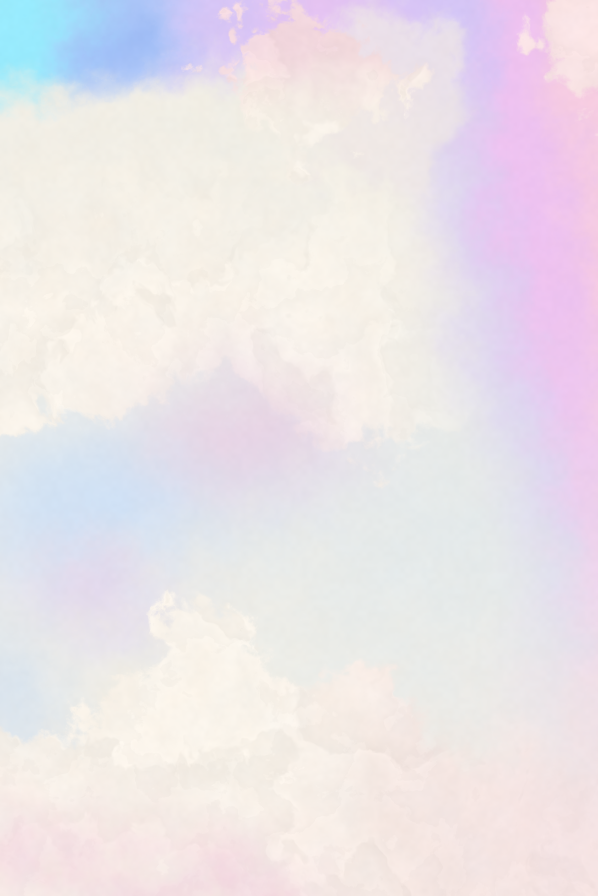
This texture is drawn by a WebGL 2 fragment shader. Its source:

```glsl
#version 300 es
precision highp float;

#define CREAM vec3(0.972, 0.948, 0.912)
#define HAZE vec3(0.932, 0.926, 0.892)
#define CYAN vec3(0.600, 0.920, 0.990)
#define BLUE vec3(0.680, 0.780, 0.970)
#define LAVENDER vec3(0.830, 0.775, 0.965)
#define ORCHID vec3(0.930, 0.760, 0.940)
#define ROSE vec3(0.962, 0.800, 0.880)
#define WARP 0.13
#define RAGGED 0.19
#define FOLD 0.035
#define PATCHES 0.045
#define GRAIN 0.010

uniform vec2 u_resolution;
out vec4 fragColor;

float hash(vec2 p) {
    vec3 q = fract(p.xyx * vec3(0.1031, 0.1030, 0.0973));
    q += dot(q, q.yzx + 33.33);
    return fract((q.x + q.y) * q.z);
}

float noise(vec2 p) {
    vec2 i = floor(p), f = fract(p);
    f = f * f * (3.0 - 2.0 * f);
    return mix(mix(hash(i), hash(i + vec2(1, 0)), f.x),
               mix(hash(i + vec2(0, 1)), hash(i + vec2(1, 1)), f.x), f.y);
}

// Fractal noise centred on zero
float fbm(vec2 p) {
    float sum = 0.0, amp = 0.5;
    for (int i = 0; i < 6; i++) {
        sum += amp * (noise(p) - 0.5);
        p = mat2(1.6, 1.2, -1.2, 1.6) * p + 7.3;
        amp *= 0.55;
    }
    return sum;
}

// Flat terraces with narrow smooth risers
float terrace(float x, float levels) {
    x *= levels;
    return (floor(x) + smoothstep(0.3, 0.7, fract(x))) / levels;
}

// Ramps that drop quickly, like overlapping cloud lobes
float lobes(float x) {
    float s = fract(x);
    return s * (1.0 - smoothstep(0.86, 1.0, s)) - 0.43;
}

float bump(float x, float centre, float width) {
    float d = (x - centre) / width;
    return exp(-d * d);
}

// Soft elliptical patch of light
float glow(vec2 p, vec2 centre, vec2 radius) {
    vec2 d = (p - centre) / radius;
    return exp(-dot(d, d));
}

// Ragged cloud patch
float puff(vec2 p, vec2 centre, vec2 radius, float rough, float soft) {
    return smoothstep(-soft, soft, 1.0 - length((p - centre) / radius) + rough);
}

void main() {
    // Canvas width is one unit, height is one and a half
    vec2 p = gl_FragCoord.xy / u_resolution * vec2(1.0, 1.5);
    vec2 drift = vec2(fbm(p * 4.0 + 3.0), fbm(p * 4.0 + 41.0));
    vec2 patches = vec2(terrace(fbm(p * 24.0 + 9.0), 7.0), terrace(fbm(p * 24.0 + 60.0), 7.0));
    vec2 q = p + WARP * drift + PATCHES * patches;
    float billow = fbm(p * 8.0 + 2.0 * drift + 17.0);
    float rough = billow + 0.45 * fbm(p * 24.0 + 5.0);
    float fold = lobes(3.0 * fbm(p * 5.0 + drift + 23.0)) + 0.6 * lobes(3.0 * rough);

    // Pale haze, cooler in the lower middle
    vec3 col = mix(HAZE, CREAM, 0.35 + 0.6 * billow);
    col = mix(col, vec3(0.892, 0.915, 0.920), 0.9 * glow(q, vec2(0.74, 0.58), vec2(0.28, 0.32)));

    // Iridescent strip along the top
    vec3 strip = mix(CYAN, BLUE, smoothstep(0.06, 0.19, q.x));
    strip = mix(strip, LAVENDER, smoothstep(0.20, 0.36, q.x));
    strip = mix(strip, ORCHID, 0.65 * bump(q.x, 0.53, 0.12));
    float stripMask = smoothstep(1.30, 1.44, q.y + 0.12 * rough);
    col = mix(col, strip, stripMask);
    col = mix(col, vec3(0.60, 0.72, 0.96), 0.6 * glow(q, vec2(0.19, 1.45), vec2(0.06, 0.06)));

    // Violet to pink veil down the right side
    float across = q.x - (0.82 + 0.15 * (1.5 - q.y));
    vec3 veil = mix(LAVENDER, ORCHID, smoothstep(-0.10, 0.01, across));
    veil = mix(veil, ROSE, smoothstep(0.02, 0.13, across));
    float veilMask = smoothstep(-0.20, 0.01, across) * smoothstep(-0.1, 1.1, q.y);
    col = mix(col, veil, veilMask);

    // Blue opening with lavender shadows
    vec2 slant = vec2(q.x, q.y - 0.25 * (q.x - 0.2));
    col = mix(col, vec3(0.815, 0.885, 0.960), glow(slant, vec2(0.17, 0.67), vec2(0.31, 0.16)));
    col = mix(col, vec3(0.845, 0.890, 0.935), 0.9 * glow(q, vec2(0.0, 0.32), vec2(0.13, 0.11)));
    col = mix(col, vec3(0.890, 0.840, 0.930), 0.8 * glow(q, vec2(0.16, 0.51), vec2(0.13, 0.08)));

    // Upper cloud bank, bright along its lower edge
    float base = 0.80 + 0.06 * bump(q.x, 0.33, 0.12) - 0.07 * bump(q.x, 0.60, 0.14);
    float bank = smoothstep(-0.012, 0.014, p.y - base + RAGGED * rough);
    bank *= 1.0 - smoothstep(0.98, 1.28, q.y + 0.15 * rough);
    bank *= 1.0 - smoothstep(0.60, 0.84, q.x);
    col = mix(col, CREAM + FOLD * fold, 0.92 * bank);
    col = mix(col, vec3(0.908, 0.825, 0.895), 0.9 * glow(q, vec2(0.41, 0.79), vec2(0.15, 0.11)));

    // Pink-lit puffs near the top
    vec3 blush = mix(CREAM, vec3(0.965, 0.860, 0.870), smoothstep(1.28, 1.42, q.y - 0.1 * billow));
    blush += FOLD * fold;
    col = mix(col, vec3(0.935, 0.905, 0.900), 0.8 * puff(p, vec2(0.63, 1.33), vec2(0.11, 0.15), 1.4 * rough, 0.30));
    col = mix(col, blush, 0.9 * puff(p, vec2(0.49, 1.36), vec2(0.12, 0.10), 2.2 * rough, 0.11));
    vec3 corner = vec3(0.975, 0.900, 0.895) + FOLD * fold;
    col = mix(col, corner, 0.9 * puff(p, vec2(0.99, 1.41), vec2(0.08, 0.10), 2.2 * rough, 0.15));

    // Lower cloud bank, rising to a main crown and a small one
    float crest = 0.21 + 0.26 * bump(q.x, 0.35, 0.18) + 0.12 * bump(q.x, 0.62, 0.09);
    float edge = mix(0.013, 0.09, smoothstep(0.62, 0.85, q.x));
    float heap = smoothstep(-edge, edge, crest - p.y + RAGGED * rough);
    vec3 heapCol = mix(CREAM, vec3(0.955, 0.900, 0.882), smoothstep(0.40, 0.75, q.x));
    col = mix(col, heapCol + FOLD * fold, 0.92 * heap);

    // Pink undersides at the foot
    float foot = glow(q, vec2(0.18, 0.03), vec2(0.24, 0.12)) + 0.7 * glow(q, vec2(0.43, 0.0), vec2(0.10, 0.08));
    col = mix(col, vec3(0.948, 0.835, 0.875), clamp(foot * (0.75 + 1.2 * rough), 0.0, 1.0));
    col = mix(col, vec3(0.950, 0.865, 0.885), 0.5 * glow(q, vec2(1.0, 0.12), vec2(0.25, 0.22)));

    // Faint flat-edged tints over everything
    col += 2.0 * GRAIN * vec3(patches.x, 0.5 * (patches.x + patches.y), patches.y);
    col += GRAIN * (noise(p * 110.0) - 0.5);
    fragColor = vec4(clamp(col, 0.0, 1.0), 1.0);
}
```
